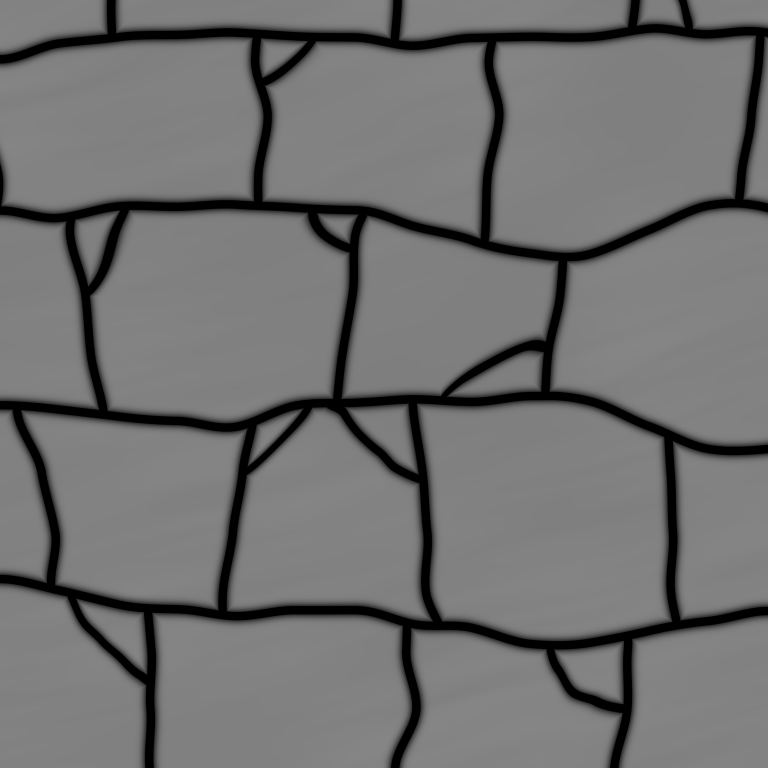
This texture is drawn by a Shadertoy shader. Its source:

```glsl
// Dry stone wall: grey blocks in uneven courses, parted by soft black joints.
// Wavy course lines bound each row; tilted upright joints and curved corner
// chips divide it, and the nearest line distance shades the stone.

const float ROW_HEIGHT   = 0.25;
const float ROW_OFFSET   = -0.05;
const float BLOCK_WIDTH  = 0.31;
const float JOINT_JITTER = 0.45;   // in block widths
const float JOINT_TILT   = 0.34;
const float JOINT_WOBBLE = 0.026;
const float COURSE_SWELL = 0.085;
const float COURSE_RIPPLE = 0.016;
const float CHIP_CHANCE  = 0.42;
const float CHIP_ROUNDNESS = 1.4;
const vec2  CHIP_MIN     = vec2(0.04, 0.05);
const vec2  CHIP_MAX     = vec2(0.13, 0.11);
const float LINE_RADIUS  = 0.0054;
const float SHADE_RADIUS = 0.0088;
const float STONE_GREY   = 0.505;
const float STREAK_DEPTH = 0.035;
const float PATCH_DEPTH  = 0.02;
const float STREAK_ANGLE = 0.28;
const float SLOPE_STEP   = 0.002;

float hash(vec2 p) {
    return fract(sin(dot(p, vec2(127.1, 311.7))) * 43758.5453);
}

float noise(vec2 p) {
    vec2 i = floor(p), f = fract(p);
    f = f * f * (3.0 - 2.0 * f);
    float low  = mix(hash(i), hash(i + vec2(1, 0)), f.x);
    float high = mix(hash(i + vec2(0, 1)), hash(i + vec2(1, 1)), f.x);
    return mix(low, high, f.y);
}

// Height of the course line under a row
float courseY(float row, float x) {
    float swell  = noise(vec2(x * 4.2 + 3.0, row + 20.0)) - 0.5;
    float ripple = noise(vec2(x * 13.0, row + 60.0)) - 0.5;
    return ROW_OFFSET + row * ROW_HEIGHT + COURSE_SWELL * swell + COURSE_RIPPLE * ripple;
}

float courseDistance(float row, vec2 p) {
    float y = courseY(row, p.x);
    float slope = (courseY(row, p.x + SLOPE_STEP) - y) / SLOPE_STEP;
    return abs(p.y - y) / sqrt(1.0 + slope * slope);
}

// Position of an upright joint at a given height
float jointX(vec2 id, float y) {
    float jitter = JOINT_JITTER * (hash(id + 7.0) - 0.5);
    float center = (id.x + 0.5 + 0.5 * mod(id.y, 2.0) + jitter) * BLOCK_WIDTH;
    float rise   = y - ROW_OFFSET - (id.y + 0.5) * ROW_HEIGHT;
    float tilt   = JOINT_TILT * (hash(id + 31.0) - 0.5);
    float wobble = noise(vec2(y * 13.0, id.x * 9.0 + id.y * 5.0 + 40.0)) - 0.5;
    return center + tilt * rise + JOINT_WOBBLE * wobble;
}

// Rounded crack that cuts a corner; q runs along both edges from the corner
float chipDistance(vec2 id, vec2 q, vec2 p) {
    vec2 size = mix(CHIP_MIN, CHIP_MAX, vec2(hash(id + 53.0), hash(id + 71.0)));
    vec2 r = max(q / size, 1e-4);
    vec2 e = pow(r, vec2(CHIP_ROUNDNESS));
    float wobble = 0.28 * (noise(vec2(dot(p, vec2(24.0, -19.0)), id.x + 80.0)) - 0.5);
    vec2 gradient = CHIP_ROUNDNESS * e / (r * size);
    return abs(e.x + e.y - 1.0 + wobble) / max(length(gradient), 1e-3);
}

float lineDistance(vec2 p) {
    // Row between its two wavy course lines
    float row = floor((p.y - ROW_OFFSET) / ROW_HEIGHT);
    if (p.y < courseY(row, p.x)) row -= 1.0;
    else if (p.y > courseY(row + 1.0, p.x)) row += 1.0;
    float below = p.y - courseY(row, p.x);
    float above = courseY(row + 1.0, p.x) - p.y;
    float d = min(courseDistance(row, p), courseDistance(row + 1.0, p));

    // Upright joints and their chips
    float cell = floor(p.x / BLOCK_WIDTH - 0.5 * mod(row, 2.0));
    for (float i = -1.0; i <= 1.0; i++) {
        vec2 id = vec2(cell + i, row);
        float x = jointX(id, p.y);
        float slope = (jointX(id, p.y + SLOPE_STEP) - x) / SLOPE_STEP;
        d = min(d, abs(p.x - x) / sqrt(1.0 + slope * slope));

        float side = hash(id + 91.0) < 0.5 ? -1.0 : 1.0;
        float along = side * (p.x - x);
        float up = hash(id + 113.0) < 0.5 ? below : above;
        if (hash(id + 131.0) < CHIP_CHANCE && along > 0.0)
            d = min(d, chipDistance(id, vec2(along, up), p));
    }
    return d;
}

// Faint brushed streaks over broad patches
float stoneGrey(vec2 p) {
    float c = cos(STREAK_ANGLE), s = sin(STREAK_ANGLE);
    vec2 q = vec2(c * p.x + s * p.y, c * p.y - s * p.x);
    q.y += 0.03 * noise(p * 5.0);
    float streak = 0.6 * noise(q * vec2(5.0, 32.0)) + 0.4 * noise(q * vec2(9.0, 75.0) + 17.0);
    float area = noise(p * 6.0 + 5.0);
    return STONE_GREY + STREAK_DEPTH * (streak - 0.5) * area + PATCH_DEPTH * (area - 0.5);
}

void mainImage(out vec4 fragColor, in vec2 fragCoord) {
    vec2 p = fragCoord / iResolution.y;
    float d = lineDistance(p);
    float edge = max(0.0008, 0.7 / iResolution.y);
    float core = smoothstep(LINE_RADIUS - edge, LINE_RADIUS + edge, d);
    float shade = 1.0 - exp(-d * d / (SHADE_RADIUS * SHADE_RADIUS));
    fragColor = vec4(vec3(stoneGrey(p) * core * shade), 1.0);
}
```
